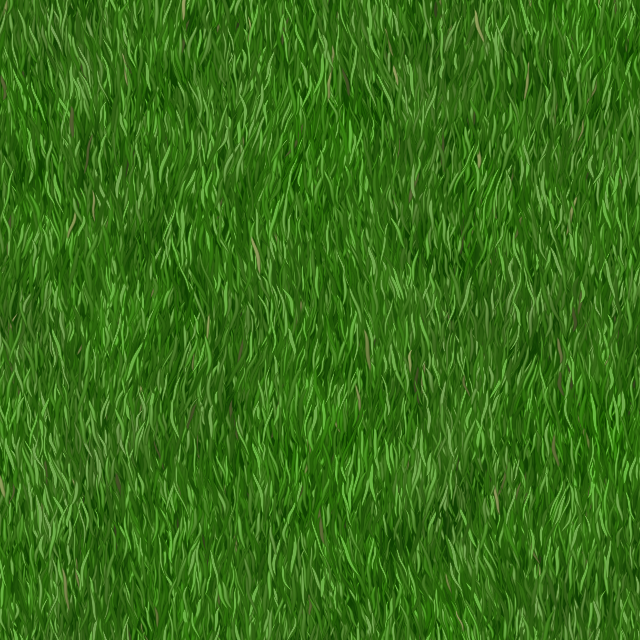
This texture is drawn by a WebGL 1 fragment shader. Its source:

```glsl
precision highp float;
// Dense lawn seen from above: thousands of thin, curved, mostly upright blades.
// Jittered grids of blades are painted layer over layer, each with a soft shadow;
// gradient noise varies lean, brightness and hue, and a ramp turns tone to green.

uniform vec2 u_resolution;

#define LAYERS 18
#define CELL vec2(0.026, 0.045)
#define HALF_LENGTH 0.028
#define HALF_WIDTH 0.0024
#define LEAN 0.34
#define BEND 0.0045
#define SHADOW_REACH 0.004
#define SHADOW 0.32
#define BRIGHTNESS 0.70
#define TONE_SPREAD 1.10
#define SOFTNESS 0.0012
#define STRAW_SHARE 0.015

vec4 hash4(vec3 p) {
  vec4 q = fract(p.xyzx * vec4(0.1031, 0.1030, 0.0973, 0.1099));
  q += dot(q, q.wzxy + 33.33);
  return fract((q.xxyz + q.yzzw) * q.zywx);
}

float cornerSlope(vec2 corner, vec2 offset, float seed) {
  return dot(hash4(vec3(corner, seed)).xy * 2.0 - 1.0, offset);
}

float gradientNoise(vec2 p, float seed) {
  vec2 i = floor(p), f = fract(p);
  vec2 u = f * f * f * (f * (f * 6.0 - 15.0) + 10.0);
  vec2 e = vec2(1.0, 0.0);
  float low = mix(cornerSlope(i, f, seed), cornerSlope(i + e, f - e, seed), u.x);
  float high = mix(cornerSlope(i + e.yx, f - e.yx, seed),
                   cornerSlope(i + 1.0, f - 1.0, seed), u.x);
  return mix(low, high, u.y);
}

float span(float a, float b, float x) {
  return clamp((x - a) / (b - a), 0.0, 1.0);
}

vec3 grassRamp(float tone) {
  vec3 c = mix(vec3(0.06, 0.25, 0.005), vec3(0.15, 0.36, 0.04), span(0.0, 0.23, tone));
  c = mix(c, vec3(0.21, 0.43, 0.08), span(0.23, 0.48, tone));
  c = mix(c, vec3(0.30, 0.525, 0.16), span(0.48, 0.76, tone));
  return mix(c, vec3(0.44, 0.68, 0.30), span(0.76, 1.0, tone));
}

// Paints one blade over the surface, stored as (tone, dullness, straw).
vec3 paintBlade(vec3 surface, vec2 d, vec4 shape, vec4 look, float lean,
                float lift, float soft) {
  float halfLength = HALF_LENGTH * mix(0.65, 1.35, shape.x);
  float y = d.y / halfLength;
  if (abs(y) >= 1.0) return surface;

  // Curved spine and tapered width
  float slope = lean + LEAN * (shape.y * 2.0 - 1.0);
  float spine = slope * d.y + BEND * (shape.z * 2.0 - 1.0) * (y * y - 0.3)
              + 0.0012 * sin(y * 4.0 + look.w * 6.28);
  float x = (d.x - spine) * inversesqrt(1.0 + slope * slope);
  float width = HALF_WIDTH * mix(0.65, 1.35, shape.w) * pow(1.0 - y * y, 0.7);
  float ends = 1.0 - smoothstep(0.75, 1.0, abs(y));

  // Shadow on the blades below
  float gap = 1.0 - span(0.0, SHADOW_REACH, abs(x) - width);
  surface.x *= 1.0 - SHADOW * ends * gap * gap;

  // Rounded shading, one lit side, darker root
  float side = clamp(x / max(width, 0.0005), -1.0, 1.0);
  float tone = BRIGHTNESS + TONE_SPREAD * (look.x - 0.5) + lift;
  tone *= (1.0 - 0.38 * side * side - 0.10 * side) * mix(0.82, 1.08, y * 0.5 + 0.5);
  float straw = step(1.0 - STRAW_SHARE, look.z);
  float cover = ends * (1.0 - smoothstep(-soft, soft, abs(x) - width));
  return mix(surface, vec3(tone, look.y, straw), cover);
}

void main() {
  float size = min(u_resolution.x, u_resolution.y);
  vec2 p = gl_FragCoord.xy / size;
  float soft = max(SOFTNESS, 0.6 / size);

  // Broad variation across the lawn
  float lean = 0.55 * gradientNoise(p * 6.0, 101.0);
  float patchTone = 0.22 * gradientNoise(p * 9.0, 102.0)
                  + 0.16 * gradientNoise(p * 21.0, 103.0);
  float patchDull = gradientNoise(p * 5.0, 104.0);

  // Dark ground between the blades
  vec3 surface = vec3(0.08 + 0.2 * gradientNoise(p * vec2(150.0, 50.0), 105.0), 0.5, 0.0);

  for (int k = 0; k < LAYERS; k++) {
    float layer = float(k);
    vec2 grid = p / CELL + hash4(vec3(layer, 7.0, 3.0)).xy * 9.0;
    float lift = 0.35 * (layer / float(LAYERS) - 0.72);
    for (int j = -1; j <= 1; j++) {
      for (int i = -1; i <= 1; i++) {
        vec2 cell = floor(grid) + vec2(float(i), float(j));
        vec4 look = hash4(vec3(cell, layer + 11.0));
        vec4 shape = hash4(vec3(cell, layer + 57.0));
        vec2 jitter = hash4(vec3(cell, layer + 83.0)).xy;
        vec2 d = (grid - cell - 0.5 - 0.9 * (jitter - 0.5)) * CELL;
        surface = paintBlade(surface, d, shape, look, lean, lift, soft);
      }
    }
  }

  // Tone to green, then dull and straw tints
  vec3 color = grassRamp(surface.x + patchTone);
  float dull = surface.y - 0.5 + patchDull;
  color += dull * vec3(0.04, -0.05, 0.06) * span(0.0, 0.5, surface.x);
  color = mix(color, vec3(0.58, 0.56, 0.36) * (0.4 + 0.6 * surface.x), 0.7 * surface.z);
  gl_FragColor = vec4(clamp(color, 0.0, 1.0), 1.0);
}
```
